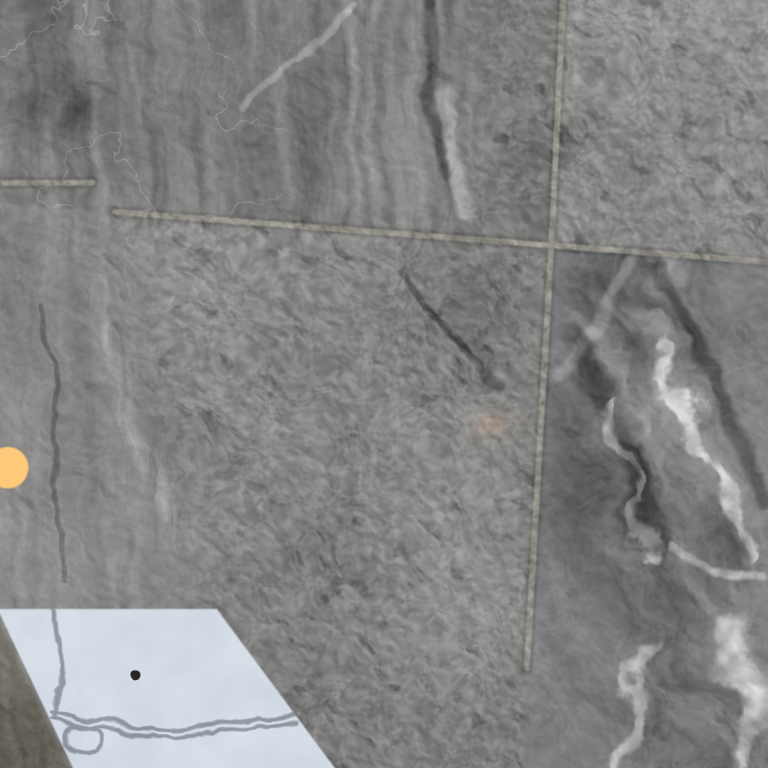
Write a WebGL 2 fragment shader that draws this texture.

```glsl
#version 300 es
precision highp float;
// Worn slate floor: four tiles split by pale grout, streaked on the left,
// grainy in the middle, marbled on the right. Noise builds the stone;
// distance functions place seams, cracks and a slanted patch of daylight.
uniform vec2 u_resolution;
out vec4 outColor;

#define GRAIN .21
#define STRATA .20
#define MARBLE .36
#define WOBBLE .032
#define GROUT_WIDTH .0058
#define STONE vec3(.518, .517, .51)
#define GROUT vec3(.61, .6, .56)
#define DAYLIGHT vec3(.83, .86, .9)
#define LAMP vec3(1., .79, .48)

float hash(vec2 p) {
  vec3 q = fract(p.xyx * vec3(.1031, .103, .0973));
  q += dot(q, q.yzx + 33.33);
  return fract((q.x + q.y) * q.z);
}

float noise(vec2 p) {
  vec2 i = floor(p), f = fract(p);
  f = f * f * (3. - 2. * f);
  return mix(mix(hash(i), hash(i + vec2(1, 0)), f.x),
             mix(hash(i + vec2(0, 1)), hash(i + 1.), f.x), f.y);
}

// Fractal noise centred on zero
float fbm(vec2 p) {
  float sum = -.48, amp = .5;
  for (int i = 0; i < 5; i++) {
    sum += amp * noise(p);
    p = mat2(1.6, 1.2, -1.2, 1.6) * p + 7.3;
    amp *= .5;
  }
  return sum;
}

float segment(vec2 p, float ax, float ay, float bx, float by) {
  vec2 a = vec2(ax, ay), d = vec2(bx, by) - a;
  return length(p - a - d * clamp(dot(p - a, d) / dot(d, d), 0., 1.));
}

// Soft stroke through three points
float stroke(vec2 p, float ax, float ay, float bx, float by, float cx, float cy, float width) {
  float d = min(segment(p, ax, ay, bx, by), segment(p, bx, by, cx, cy));
  return 1. - smoothstep(.25 * width, width, d);
}

float blob(vec2 p, float x, float y, float rx, float ry) {
  vec2 q = (p - vec2(x, y)) / vec2(rx, ry);
  return exp(-dot(q, q));
}

// Signed distance to line a-b, positive on its left
float side(vec2 p, vec2 a, vec2 b) {
  vec2 d = normalize(b - a);
  return d.x * (p.y - a.y) - d.y * (p.x - a.x);
}

void main() {
  vec2 p = gl_FragCoord.xy / u_resolution;
  float aa = 1.5 / u_resolution.y;
  vec2 drift = vec2(fbm(p * 16.), fbm(p * 16. + 40.));
  vec2 w = p + WOBBLE * drift;

  // Tile masks
  float seamX = p.y > .681 ? mix(.718, .733, (p.y - .681) / .319) : mix(.686, .718, (p.y - .13) / .551);
  float right = smoothstep(-.003, .003, p.x - seamX);
  float top = smoothstep(-.003, .003, p.y - .7355 + .0767 * p.x);
  float topLeft = top * (1. - right), marbled = right * (1. - top);
  float streaky = topLeft * (1. - smoothstep(.56, .67, p.x));
  float leftBand = (1. - top) * (1. - smoothstep(.17, .3, p.x + .25 * (p.y - .4)));

  // Base shade and rough grain
  float rough = 1. - .55 * max(streaky, max(leftBand, marbled));
  vec2 g = mat2(.8, .6, -.6, .8) * w;
  float grain = .55 * noise(g * vec2(75, 130)) + .45 * noise(g * vec2(190, 230)) - .5;
  float shade = .16 * fbm(p * 5.) + GRAIN * rough * grain;
  shade -= .1 * rough * smoothstep(.12, .3, fbm(g * vec2(28, 60) + 9.));
  shade += .035 * top * right - .035 * topLeft;

  // Streaked strata
  float streak = fbm(vec2(w.x * 75. + 3. * w.y, w.y * 5.));
  float bands = sin(240. * (w.x + .02 * sin(9. * p.y)) + 5. * drift.y);
  shade += STRATA * streak * (streaky + .6 * leftBand);
  shade += streaky * smoothstep(.43, .46, p.x) * (.03 + .025 * bands);
  shade -= .07 * topLeft * blob(p, .41, .86, .05, .2);
  shade -= .16 * blob(w, .08, .86, .05, .04) * (1. + 2. * fbm(w * 40.));
  shade += .13 * stroke(w, .46, .99, .39, .92, .32, .86, .007);
  shade -= .14 * stroke(w, .563, 1., .56, .87, .58, .78, .012);
  shade += .15 * stroke(w, .58, .87, .59, .81, .61, .72, .019);
  float threads = 1. - smoothstep(0., .008, abs(fbm(p * 9. + 3.)));
  shade += .1 * topLeft * threads * (1. - smoothstep(.3, .45, p.x));
  shade += .09 * stroke(w, .145, .57, .17, .43, .25, .29, .02) * (.5 + 3. * streak);

  // Dark cracks
  shade -= .14 * stroke(w, .52, .65, .573, .58, .65, .5, .008);
  shade -= .06 * (1. - top) * (1. - right) * blob(p, .61, .6, .08, .07);
  shade -= .13 * stroke(w, .06, .6, .073, .46, .085, .24, .006);

  // Marbled tile
  vec2 m = p + .09 * drift;
  float swirl = fbm(vec2(m.x * 26. + m.y * 11., m.y * 10. - m.x * 3.));
  float body = 1. - smoothstep(.04, .15, abs(p.x - mix(.93, .82, p.y / .65)));
  float marble = MARBLE * swirl * (.25 + body) - .045 * body;
  marble -= .12 * blob(p, .75, .38, .05, .12);
  marble -= .16 * stroke(w, .86, .65, .92, .52, 1., .35, .015);
  marble -= .13 * stroke(w, .75, .54, .81, .44, .85, .29, .028);
  float veins = stroke(m, .78, .48, .815, .37, .845, .25, .013);
  veins = max(veins, stroke(m, .85, .54, .91, .43, .99, .28, .014));
  veins = max(veins, stroke(w, .87, .285, .93, .26, 1., .245, .009));
  veins = max(veins, stroke(m, .845, .17, .83, .09, .8, 0., .018));
  veins = max(veins, stroke(m, .94, .19, .975, .1, .965, 0., .027));
  marble += veins * (.1 + .22 * noise(p * 70.));
  marble += .12 * stroke(w, .827, .664, .78, .58, .72, .505, .012);
  vec3 color = STONE + shade + marbled * (marble + vec3(-.008, 0, .012));
  color += vec3(.11, .06, .02) * blob(w, .645, .447, .022, .016);

  // Grout seams
  float seam = min(segment(p, .15, .724, 1., .659), segment(p, 0., .762, .12, .762));
  seam = min(seam, segment(p, .733, 1., .718, .681));
  seam = min(seam, segment(p, .718, .681, .686, .13));
  color -= .07 * (1. - smoothstep(.004, .011, seam));
  color = mix(color, GROUT + .3 * grain, .8 - .8 * smoothstep(.3, 1., seam / GROUT_WIDTH));

  // Daylight patch with cable shadows and a dark speck
  float edge = side(p, vec2(0, .2), vec2(.095, 0));
  color -= vec3(.07, .08, .11) * (1. - smoothstep(-.01, 0., edge)) * step(p.y, .2);
  float inside = min(edge, min(side(p, vec2(.436, 0), vec2(.28, .21)), .207 - p.y));
  float cable = stroke(w, .075, .22, .082, .11, .073, .06, .005);
  for (float i = 0.; i < 2.; i++)
    cable = max(cable, stroke(w + vec2(0, .011 * i), .07, .067, .23, .055, .385, .072, .005));
  float loop = abs(length(w - vec2(.108, .035)) - .02);
  cable = max(cable, 1. - smoothstep(.001, .005, loop));
  vec3 light = DAYLIGHT + .07 * fbm(p * 22.) - .27 * cable;
  light = mix(light, vec3(.15), smoothstep(.45, .65, blob(w, .181, .13, .01, .009)));
  color = mix(color, light, smoothstep(-aa, aa, inside));

  // Warm lamp reflection
  float lamp = length(p - vec2(.01, .391)) - .027;
  color = mix(color, LAMP, 1. - smoothstep(-aa, aa, lamp));
  outColor = vec4(clamp(color, 0., 1.), 1);
}
```
